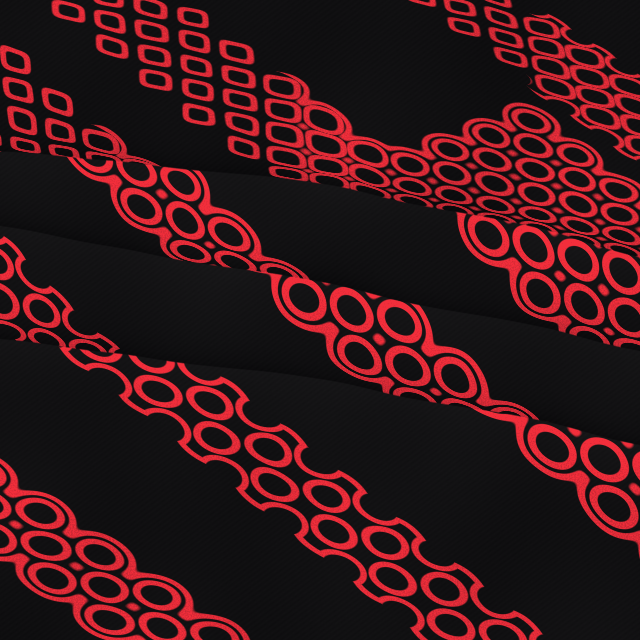
This texture is drawn by a WebGL 2 fragment shader. Its source:

```glsl
#version 300 es
precision highp float;
// Folded black cloth printed with diagonal bands of red rings and wavy outlines.

uniform vec2 u_resolution;
out vec4 outColor;

// Lengths are percent of the canvas, y measured downward from the top.
const vec3 CLOTH_DARK = vec3(0.042, 0.040, 0.046);
const vec3 CLOTH_LIT  = vec3(0.088, 0.086, 0.092);
const vec3 INK_DEEP   = vec3(0.58, 0.12, 0.16);
const vec3 INK_BRIGHT = vec3(0.95, 0.18, 0.23);
// Fold ridges as quadratics in x: offset, slope, bend.
const vec3 RIDGE_A = vec3(24.0, 0.04, 0.0012);
const vec3 RIDGE_B = vec3(35.6, 0.16, 0.0003);
const vec3 RIDGE_C = vec3(53.3, 0.09, 0.0007);
// Ring sizes in lattice cells.
const float RING_RADIUS = 0.385;
const float SQUARE_RADIUS = 0.31;
const float RING_HALF = 0.078;
const float OUTLINE_HALF = 0.068;
const float OUTLINE_REACH = 0.61;
const float BITE_RADIUS = 0.43;
const float BITE_REACH = 0.80;
const float NO_FLARE = 99.0;

vec2 hashGradient(vec2 cell) {
  vec3 h = fract(vec3(cell.xyx) * vec3(0.1031, 0.1030, 0.0973));
  h += dot(h, h.yzx + 33.33);
  float angle = 6.2832 * fract((h.x + h.y) * h.z);
  return vec2(cos(angle), sin(angle));
}

float gradientNoise(vec2 p) {
  vec2 i = floor(p), f = fract(p);
  vec2 s = f * f * f * (f * (f * 6.0 - 15.0) + 10.0);
  vec2 e = vec2(1.0, 0.0);
  float low = mix(dot(hashGradient(i), f), dot(hashGradient(i + e), f - e), s.x);
  float high = mix(dot(hashGradient(i + e.yx), f - e.yx), dot(hashGradient(i + 1.0), f - 1.0), s.x);
  return mix(low, high, s.y);
}

float ridge(vec3 curve, float x) {
  return curve.x + x * (curve.y + x * curve.z);
}

// Presses the print together where it sinks behind the next ridge.
vec2 sink(vec2 p, float nextRidge) {
  float g = clamp(4.0 - nextRidge + p.y, 0.0, 4.0);
  return p + vec2(0.0, 0.13 * g * g);
}

// Ink coverage of one band: cells whose column minus row lies in range.
// bite = 1 scallops the border; grown = 0 gives loose squares, 1 gives rings.
float band(vec2 p, vec2 origin, vec2 across, vec2 down, vec2 range, float bite, float grown, float flare) {
  vec2 uv = inverse(mat2(across, down)) * (p - origin);
  vec2 home = floor(uv + 0.5);
  float power = mix(4.0, 2.0, grown);
  float radius = mix(SQUARE_RADIUS, RING_RADIUS, grown) + 0.3 * grown * (1.0 - grown);
  float ring = 9.0, outside = 9.0, blend = 1e-6;
  for (int j = -1; j <= 1; j++) {
    for (int i = -1; i <= 1; i++) {
      vec2 cell = home + vec2(i, j);
      vec2 d = abs(uv - cell);
      float diagonal = cell.x - cell.y;
      float last = cell.x + cell.y >= flare ? 9.0 : range.y;
      if (diagonal >= range.x && diagonal <= last) {
        float size = pow(pow(d.x, power) + pow(d.y, power), 1.0 / power);
        ring = min(ring, abs(size - radius) - RING_HALF);
        blend += exp(-10.0 * length(d));
      } else {
        outside = min(outside, length(d));
      }
    }
  }
  float inside = -log(blend) / 10.0;
  float border = mix(inside - OUTLINE_REACH, max(inside - BITE_REACH, BITE_RADIUS - outside), bite);
  float width = mix(-0.06, OUTLINE_HALF, smoothstep(0.05, 0.3, grown));
  float soft = 75.0 / (u_resolution.y * min(length(across), length(down)));
  return smoothstep(soft, -soft, min(ring, abs(border) - width));
}

void main() {
  vec2 p = 100.0 * gl_FragCoord.xy / u_resolution;
  p.y = 100.0 - p.y;
  float pixel = 100.0 / u_resolution.y;

  // Ridge heights and a slight pull in the print
  float sway = 0.7 * gradientNoise(vec2(p.x * 0.06, 2.5));
  vec3 ridges = vec3(ridge(RIDGE_A, p.x), ridge(RIDGE_B, p.x), ridge(RIDGE_C, p.x)) + sway;
  vec2 pull = 0.45 * vec2(gradientNoise(p * 0.13), gradientNoise(p * 0.13 + 40.0));
  vec2 q = p + pull;

  // Print on each fold, back to front
  vec2 s = sink(q, ridges.x);
  float back = band(s, vec2(78.1, 2.6), vec2(6.25, 1.56), vec2(0.78, 3.13), vec2(-2, 1), 1.0, 0.6 * smoothstep(78.0, 92.0, q.x), NO_FLARE);
  back = max(back, band(s, vec2(23.8, 4.95), vec2(6.58, 1.56), vec2(0.26, 3.78), vec2(-2, 2), 0.0, smoothstep(36.0, 65.0, q.x), 9.0));
  back = max(back, band(s, vec2(2.9, 14.1), vec2(6.1, 1.8), vec2(0.5, 4.8), vec2(-9, 1), 0.0, 0.5 * smoothstep(10.0, 22.0, q.x), NO_FLARE));
  s = sink(q, ridges.y);
  float upper = band(s, vec2(22.1, 32.3), vec2(6.9, 2.2), vec2(0.8, 5.9), vec2(0, 2), 0.0, 1.0, NO_FLARE);
  upper = max(upper, band(s, vec2(76.4, 36.7), vec2(7.0, 1.95), vec2(0.9, 7.2), vec2(0, 9), 0.0, 1.0, NO_FLARE));
  s = sink(q, ridges.z);
  float middle = band(s, vec2(6.5, 48.8), vec2(6.5, 1.8), vec2(0.8, 5.9), vec2(-1, 0), 1.0, 1.0, NO_FLARE);
  middle = max(middle, band(s, vec2(47.5, 46.6), vec2(7.5, 1.8), vec2(1.2, 7.3), vec2(0, 2), 0.0, 1.0, NO_FLARE));
  float front = band(q, vec2(24.7, 61.2), vec2(8.1, 1.7), vec2(1.05, 5.6), vec2(0, 1), 1.0, 1.0, NO_FLARE);
  front = max(front, band(q, vec2(86.3, 69.9), vec2(8.2, 1.95), vec2(1.4, 7.3), vec2(0, 9), 0.0, 1.0, NO_FLARE));
  front = max(front, band(q, vec2(7.2, 85.3), vec2(8.2, 1.3), vec2(0.9, 5.1), vec2(-1, 1), 0.0, 1.0, NO_FLARE));
  vec3 over = smoothstep(-pixel, pixel, p.y - ridges);
  float ink = mix(mix(mix(back, upper, over.x), middle, over.y), front, over.z);

  // Light: soft on each crest, dark in the valley behind the next one
  vec3 depth = p.y - ridges;
  vec3 crest = over * exp(-max(depth, 0.0) * 0.13);
  vec3 valley = (1.0 - over) * exp(min(depth, 0.0) * 0.45);
  float light = 0.45 + 0.45 * max(crest.x, max(crest.y, crest.z));
  light -= 0.5 * max(valley.x, max(valley.y, valley.z));
  light = clamp(light + 0.35 * gradientNoise(p * 0.045 + 7.0), 0.0, 1.0);

  // Twill weave, and grain in the ink
  float twill = sin(5.5 * p.x + 7.5 * p.y) * (0.6 + gradientNoise(p * 2.5));
  float grain = gradientNoise(p * 3.7) + 0.6 * gradientNoise(p * 7.3);
  vec3 cloth = mix(CLOTH_DARK, CLOTH_LIT, light) + 0.007 * twill;
  vec3 red = mix(INK_DEEP, INK_BRIGHT, clamp(0.5 + 0.65 * light + 0.4 * grain, 0.0, 1.0));
  outColor = vec4(mix(cloth, red, ink), 1.0);
}
```
